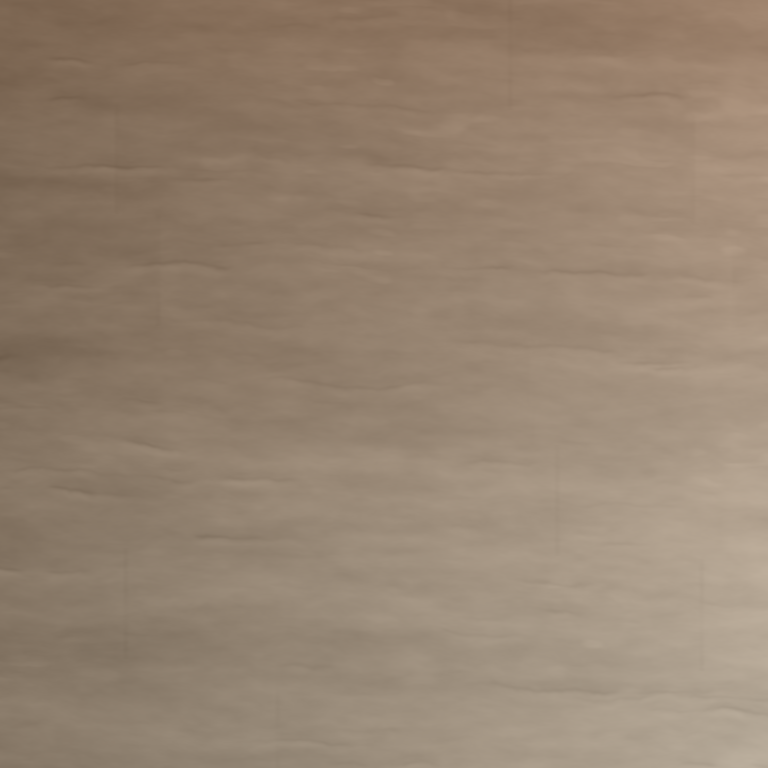
A three.js fragment shader for this texture:

```glsl
// Soft, dimly lit pale wood floor: a warm light gradient over faint planks,
// with stretched noise for the grain and scattered wavy strokes for the
// dark fissures and their light lips.
varying vec2 vUv;

float hash(vec2 p) {
  vec3 q = fract(vec3(p.xyx) * 0.1031);
  q += dot(q, q.yzx + 33.33);
  return fract((q.x + q.y) * q.z);
}

float noise(vec2 p) {
  vec2 cell = floor(p);
  vec2 f = fract(p);
  f = f * f * (3.0 - 2.0 * f);
  return mix(mix(hash(cell), hash(cell + vec2(1.0, 0.0)), f.x),
             mix(hash(cell + vec2(0.0, 1.0)), hash(cell + 1.0), f.x), f.y);
}

// Layered noise, centred on zero
float fbm(vec2 p) {
  float sum = 0.0;
  float gain = 0.5;
  for (int i = 0; i < 4; i++) {
    sum += gain * (noise(p) - 0.5);
    p = p * 2.03 + vec2(17.3, 9.1);
    gain *= 0.5;
  }
  return sum;
}

float bell(float x, float width) {
  return exp(-x * x / (width * width));
}

// Light falling across the floor, brightest at the lower right
vec3 lighting(vec2 uv) {
  vec3 lower = mix(vec3(0.515, 0.458, 0.392), vec3(0.710, 0.662, 0.595), uv.x);
  vec3 upper = mix(vec3(0.475, 0.393, 0.318), vec3(0.630, 0.528, 0.444), uv.x);
  vec3 light = mix(lower, upper, smoothstep(-0.1, 1.1, uv.y));
  light += vec3(0.014, 0.015, 0.015) * smoothstep(0.5, 0.0, abs(uv.y - 0.4)) * uv.x;
  return light - vec3(0.004, 0.010, 0.013) * smoothstep(0.8, 1.0, uv.y);
}

// Barely visible plank tones and short, broken butt joints
float planks(vec2 uv) {
  float y = (uv.y + 0.02 * uv.x) / 0.145;
  float row = floor(y);
  float x = uv.x / 0.75 + hash(vec2(row, 4.7));
  float along = fract(x);
  float across = fract(y);
  float tone = (hash(vec2(floor(x), row + 31.0)) - 0.5) * 0.014;
  tone *= smoothstep(0.0, 0.1, across) * smoothstep(1.0, 0.9, across);
  float edge = min(along, 1.0 - along) * 0.75;
  float joint = smoothstep(0.006, 0.0, edge) * noise(uv * 25.0);
  return tone * smoothstep(0.0, 0.006, edge) - 0.012 * joint;
}

// Tapered dark strokes, each with a pale lip beneath
float fissures(vec2 p) {
  float sum = 0.0;
  for (int i = 0; i < 64; i++) {
    float id = float(i);
    float size = hash(vec2(id, 5.1));
    vec2 center = vec2(hash(vec2(id, 1.3)), (id + hash(vec2(id, 2.9))) / 63.0);
    vec2 d = p - center;
    d.y += 0.014 * fbm(vec2(p.x * 20.0, id * 7.7));
    float taper = smoothstep(1.0, 0.1, abs(d.x) / mix(0.05, 0.34, size * size));
    float broken = smoothstep(0.25, 0.7, noise(vec2(p.x * 22.0, id * 3.1)));
    float dark = bell(d.y, 0.0027) + 0.45 * bell(d.y - 0.006, 0.008);
    float lip = 0.55 * bell(d.y + 0.007, 0.005);
    sum += taper * broken * mix(0.25, 1.0, hash(vec2(id, 8.3))) * (lip - dark);
  }
  return sum;
}

void main() {
  // Grain runs across, dips a little to the right, and wavers
  vec2 p = vUv;
  p.y += 0.04 * p.x + 0.03 * fbm(vUv * vec2(3.0, 5.0));
  p.y += 0.010 * fbm(vUv * vec2(18.0, 24.0) + 5.0);

  float bands = fbm(p * vec2(1.6, 13.0) + 3.0);
  float streaks = fbm(p * vec2(6.0, 38.0) + 40.0);
  float fibres = fbm(p * vec2(24.0, 75.0) + 90.0);
  float crinkles = fbm(p * vec2(45.0, 95.0) + 130.0);
  float patches = fbm(vUv * vec2(3.0, 4.0) + 60.0);

  // Short pale flecks on the raised grain
  float flecks = smoothstep(0.68, 0.95, noise(p * vec2(22.0, 80.0) + 11.0))
               * smoothstep(0.45, 0.8, noise(p * vec2(4.0, 9.0) + 25.0));

  float relief = 0.066 * bands + 0.058 * streaks + 0.036 * fibres + 0.024 * crinkles;
  relief += 0.024 * flecks + 0.036 * fissures(p - vec2(0.0, 0.02));
  relief += planks(vUv);

  vec3 color = lighting(vUv) + relief * vec3(1.0, 0.98, 0.94);
  color += patches * vec3(0.016, 0.008, 0.004);
  gl_FragColor = vec4(color, 1.0);
}
```
